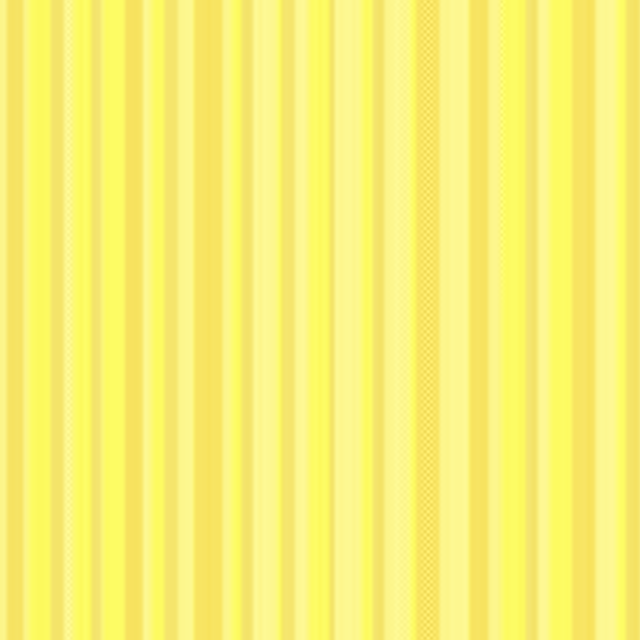
A Shadertoy shader for this pattern:

```glsl
// Irregular vertical stripes in gold, pale and bright yellow, with faint dotted wear.

const float PI = 3.14159265;
const int STRIPES = 15;
const float UNIT = 1.0 / 768.0;      // stripe measures are in 1/768 of the width

const vec3 GOLD_NARROW = vec3(0.955, 0.895, 0.425);
const vec3 GOLD_WIDE   = vec3(0.972, 0.892, 0.375);
const vec3 PALE        = vec3(0.992, 0.968, 0.560);
const vec3 BRIGHT      = vec3(0.992, 0.984, 0.385);

// Width of each gold band, and the pale share of the gap on its right
const float GOLD_WIDTH[STRIPES] = float[STRIPES](
    20.0, 16.0, 12.0, 22.0, 16.0, 34.0, 14.0, 16.0,
    6.0, 14.0, 28.0, 22.0, 14.0, 28.0, 18.0);
const float PALE_SHARE[STRIPES] = float[STRIPES](
    0.2, 0.35, 0.08, 0.4, 1.0, 0.45, 0.85, 0.4,
    0.7, 0.8, 1.0, 0.35, 0.35, 0.7, 1.0);

float hash(float n) {
    return fract(sin(n * 127.1) * 43758.5453);
}

float noise(float x) {
    float cell = floor(x);
    float t = fract(x);
    return mix(hash(cell), hash(cell + 1.0), t * t * (3.0 - 2.0 * t));
}

// Even spacing, pulled leftward around the middle of the cloth
float goldCentre(int index) {
    float n = float(index);
    float a = PI * n / float(STRIPES - 1);
    float pull = 43.0 * pow(abs(sin(a)), 1.5) - 5.0 * sin(2.0 * a);
    return (18.0 + 53.0 * n - pull) * UNIT;
}

// Paints everything right of a softened edge
vec3 paintFrom(vec3 base, vec3 tint, float x, float edge, float softness) {
    return mix(base, tint, smoothstep(edge - softness, edge + softness, x));
}

// Fine checkered dots inside a soft vertical strip
float dottedStrip(vec2 p, float centre, float halfWidth, float strength) {
    float d = (p.x - centre) / halfWidth;
    vec2 wave = sin(p * 2.0 * PI * 96.0);
    return strength * exp(-d * d) * wave.x * wave.y;
}

vec3 stripes(float x, float softness) {
    vec3 col = PALE;
    for (int i = 0; i < STRIPES; i++) {
        int next = min(i + 1, STRIPES - 1);
        float centre = goldCentre(i);
        float halfWidth = 0.5 * GOLD_WIDTH[i] * UNIT;
        float gapStart = centre + halfWidth;
        float gapEnd = goldCentre(i + 1) - 0.5 * GOLD_WIDTH[next] * UNIT;
        float brightStart = mix(gapStart, gapEnd, PALE_SHARE[i]);
        vec3 gold = mix(GOLD_NARROW, GOLD_WIDE, smoothstep(12.0, 26.0, GOLD_WIDTH[i]));

        col = paintFrom(col, gold, x, centre - halfWidth, softness);
        col = paintFrom(col, PALE, x, gapStart, softness);
        col = paintFrom(col, BRIGHT, x, brightStart, softness * 1.6);
    }
    return col;
}

void mainImage(out vec4 fragColor, in vec2 fragCoord) {
    vec2 p = fragCoord / iResolution.xy;
    float softness = max(3.5 * UNIT, 0.75 / iResolution.x);
    vec3 col = stripes(p.x, softness);

    // Thin threads of uneven tone
    float thread = noise(p.x * 150.0) - 0.5;
    col += thread * vec3(0.006, 0.016, 0.045);

    // Dotted wear on a few strips
    float wear = dottedStrip(p, 0.669, 0.012, 0.07)
               + dottedStrip(p, 0.632, 0.016, 0.02)
               + dottedStrip(p, 0.108, 0.006, 0.03)
               + dottedStrip(p, 0.785, 0.005, 0.04) * smoothstep(0.5, 0.65, p.y);
    col += wear * vec3(0.7, 0.8, 1.0);

    fragColor = vec4(clamp(col, 0.0, 1.0), 1.0);
}
```
